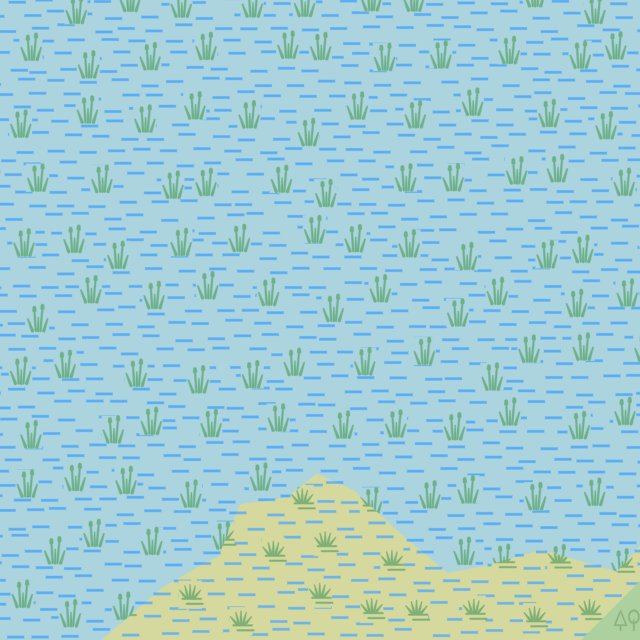
A WebGL 2 fragment shader for this pattern:

```glsl
#version 300 es
precision highp float;
// Marsh map: shallow water with short ripple dashes and scattered cattails,
// a sandy shore along the bottom with grass tufts, and a wooded corner.
// Plants sit on jittered cells; each is drawn with tapered stroke distances.
uniform vec2 u_resolution;
out vec4 fragColor;

const vec3 WATER = vec3(0.67, 0.83, 0.875);
const vec3 SAND = vec3(0.84, 0.85, 0.62);
const vec3 WOOD = vec3(0.68, 0.82, 0.62);
const vec3 RIPPLE = vec3(0.35, 0.68, 0.96);
const vec3 REED = vec3(0.43, 0.69, 0.53);
const vec3 GRASS = vec3(0.49, 0.69, 0.46);
const vec3 TREE = vec3(0.53, 0.70, 0.49);
const float PLANT_SCALE = 76.8;             // plant units per canvas
const vec2 PLANT_CELL = vec2(0.0909, 0.096);
const vec2 RIPPLE_CELL = vec2(0.047, 0.021);

vec2 hash2(vec2 cell) {
    vec3 v = fract(cell.xyx * vec3(0.1031, 0.1030, 0.0973));
    v += dot(v, v.yzx + 33.33);
    return fract((v.xx + v.yz) * v.zy);
}

float cover(float d, float aa) { return 1.0 - smoothstep(-aa, aa, d); }

// Stroke from a to b whose radius goes from ra to rb
float stroke(vec2 p, vec2 a, vec2 b, float ra, float rb) {
    vec2 ab = b - a;
    float t = clamp(dot(p - a, ab) / dot(ab, ab), 0.0, 1.0);
    return length(p - a - ab * t) - mix(ra, rb, t);
}

float cattail(vec2 q, vec2 foot, vec2 head) {
    float stem = stroke(q, foot, head, 0.15, 0.12);
    return min(stem, stroke(q, head, head + vec2(0.0, 0.3), 0.25, 0.22));
}

float reeds(vec2 q) {
    float d = cattail(q, vec2(-0.2, -1.5), vec2(-0.37, 0.95));
    d = min(d, cattail(q, vec2(0.35, -1.5), vec2(0.6, 1.2)));
    d = min(d, stroke(q, vec2(-0.6, -1.5), vec2(-1.15, -0.1), 0.2, 0.1));
    d = min(d, stroke(q, vec2(0.75, -1.5), vec2(1.2, -0.1), 0.2, 0.1));
    return min(d, stroke(q, vec2(0.1, -1.5), vec2(0.1, 0.1), 0.18, 0.08));
}

float grassTuft(vec2 q) {
    float d = stroke(q, vec2(-0.9, -0.5), vec2(1.3, -0.5), 0.12, 0.12);
    d = min(d, stroke(q, vec2(-0.4, -1.1), vec2(1.5, -1.1), 0.12, 0.12));
    for (int i = -2; i <= 2; i++) {
        float lean = float(i);
        vec2 tip = vec2(lean * 0.62, 1.2 - 0.17 * lean * lean);
        d = min(d, stroke(q, vec2(lean * 0.24, -0.4), tip, 0.2, 0.07));
    }
    return d;
}

// Distances to the nearest reeds (x), grass (y) and plant clearing (z)
vec3 plants(vec2 p) {
    vec2 home = floor(p / PLANT_CELL);
    vec3 d = vec3(9.0);
    for (int j = -1; j <= 1; j++)
    for (int i = -1; i <= 1; i++) {
        vec2 cell = home + vec2(i, j);
        vec2 spot = cell + 0.5 + (hash2(cell + 17.0) - 0.5) * vec2(0.5, 0.55);
        spot.x += 0.25 * (mod(cell.y, 2.0) * 2.0 - 1.0);
        vec2 q = (p - spot * PLANT_CELL) * PLANT_SCALE;
        vec2 box = abs(q) - vec2(1.4, 1.7);
        d = min(d, vec3(reeds(q), grassTuft(q), max(box.x, box.y)));
    }
    return d / PLANT_SCALE;
}

float ripples(vec2 p) {
    float row = floor(p.y / RIPPLE_CELL.y);
    p.x += fract(row * 0.382) * RIPPLE_CELL.x;
    vec2 cell = floor(p / RIPPLE_CELL);
    vec2 jitter = (hash2(cell + 5.0) - 0.5) * vec2(0.4, 0.6);
    vec2 q = p - (cell + 0.5 + jitter) * RIPPLE_CELL;
    vec2 box = abs(q) - vec2(0.0133, 0.0021);
    return max(box.x, box.y);
}

// Signed distance to the sand, measured across each straight shore piece
float shore(vec2 p) {
    const vec2 line[14] = vec2[14](
        vec2(0.0, -0.137), vec2(0.254, 0.082), vec2(0.319, 0.120), vec2(0.341, 0.130),
        vec2(0.375, 0.212), vec2(0.449, 0.223), vec2(0.495, 0.260), vec2(0.553, 0.234),
        vec2(0.625, 0.167), vec2(0.699, 0.105), vec2(0.755, 0.115), vec2(0.846, 0.141),
        vec2(0.964, 0.107), vec2(1.0, 0.147));
    float d = 1.0;
    for (int i = 0; i < 13; i++) {
        vec2 a = line[i], along = line[i + 1] - a;
        if (p.x >= a.x) d = dot(p - a, vec2(-along.y, along.x)) / length(along);
    }
    return d;
}

// Outlined pine and round tree
float trees(vec2 q) {
    vec2 top = vec2(-0.8, 1.1), left = vec2(-1.5, -0.6), right = vec2(-0.1, -0.6);
    float d = min(stroke(q, top, left, 0.1, 0.1), stroke(q, top, right, 0.1, 0.1));
    d = min(d, stroke(q, left, right, 0.1, 0.1));
    d = min(d, stroke(q, vec2(-0.8, -0.6), vec2(-0.8, -1.2), 0.1, 0.1));
    d = min(d, abs(length((q - vec2(0.8, 0.4)) * vec2(1.0, 0.8)) - 0.6) - 0.1);
    return min(d, stroke(q, vec2(0.8, 0.0), vec2(0.8, -1.2), 0.1, 0.1));
}

void main() {
    vec2 p = gl_FragCoord.xy / u_resolution.y;
    float aa = 0.9 / u_resolution.y;
    float sand = cover(shore(p), aa);
    vec3 plant = plants(p);
    vec3 color = mix(WATER, SAND, sand);
    // Ripples stay clear of the plants
    float ripple = cover(max(ripples(p), -plant.z), aa);
    color = mix(color, RIPPLE, ripple * mix(1.0, 0.85, sand));
    float leaf = mix(cover(plant.x, aa), cover(plant.y, aa), sand);
    color = mix(color, mix(REED, GRASS, sand), leaf);
    // Wooded corner
    color = mix(color, WOOD, cover((0.9076 - p.x + p.y) * 0.707, aa));
    float tree = trees((p - vec2(0.980, 0.031)) * PLANT_SCALE) / PLANT_SCALE;
    color = mix(color, TREE, cover(tree, aa));
    fragColor = vec4(color, 1.0);
}
```
